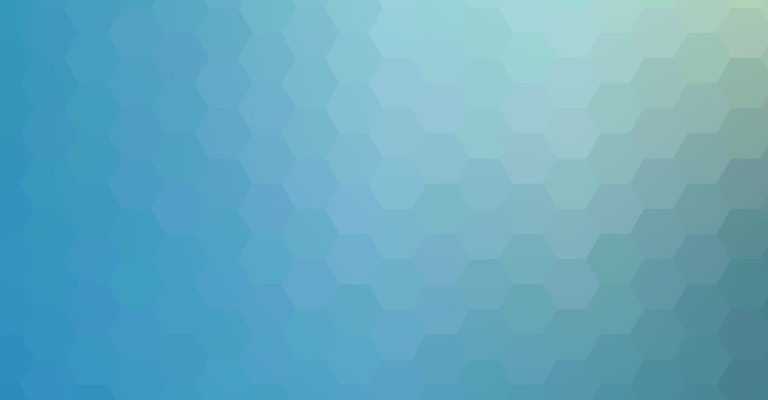
This background is drawn by a Shadertoy shader. Its source:

```glsl
// Flat-topped hexagon mosaic over a soft blue, aqua and sage gradient.

float hash(vec2 p) {
    return fract(sin(dot(p, vec2(41.3, 289.1))) * 4375.85);
}

// Five evenly spaced colours blended along x in 0..1.
vec3 ramp(float x, vec3 a, vec3 b, vec3 c, vec3 d, vec3 e) {
    float t = clamp(x, 0.0, 1.0) * 4.0;
    vec3 col = mix(a, b, clamp(t, 0.0, 1.0));
    col = mix(col, c, clamp(t - 1.0, 0.0, 1.0));
    col = mix(col, d, clamp(t - 2.0, 0.0, 1.0));
    return mix(col, e, clamp(t - 3.0, 0.0, 1.0));
}

// Four horizontal ramps blended from the bottom to the top.
vec3 backdrop(vec2 uv) {
    vec3 bottom = ramp(uv.x, vec3(0.18, 0.55, 0.745), vec3(0.25, 0.605, 0.76),
        vec3(0.32, 0.64, 0.765), vec3(0.32, 0.59, 0.675), vec3(0.265, 0.495, 0.54));
    vec3 lower = ramp(uv.x, vec3(0.19, 0.572, 0.745), vec3(0.29, 0.628, 0.776),
        vec3(0.44, 0.69, 0.80), vec3(0.465, 0.675, 0.715), vec3(0.305, 0.51, 0.56));
    vec3 upper = ramp(uv.x, vec3(0.205, 0.58, 0.73), vec3(0.33, 0.63, 0.762),
        vec3(0.55, 0.762, 0.837), vec3(0.60, 0.78, 0.795), vec3(0.50, 0.627, 0.61));
    vec3 top = ramp(uv.x, vec3(0.20, 0.59, 0.725), vec3(0.36, 0.655, 0.768),
        vec3(0.59, 0.815, 0.855), vec3(0.65, 0.85, 0.845), vec3(0.69, 0.818, 0.705));
    float t = clamp(uv.y, 0.0, 1.0) * 3.0;
    vec3 col = mix(bottom, lower, clamp(t, 0.0, 1.0));
    col = mix(col, upper, clamp(t - 1.0, 0.0, 1.0));
    return mix(col, top, clamp(t - 2.0, 0.0, 1.0));
}

// Centre of the hexagon holding p: the nearer of two staggered lattices.
vec2 hexCentre(vec2 p) {
    vec2 pitch = 0.1256 * vec2(sqrt(3.0), 1.0);
    vec2 origin = vec2(0.341, 0.9175);
    vec2 q = (p - origin) / pitch;
    vec2 even = floor(q + 0.5) * pitch + origin;
    vec2 odd = (floor(q) + 0.5) * pitch + origin;
    return distance(p, even) < distance(p, odd) ? even : odd;
}

vec3 mosaic(vec2 p, float aspect) {
    vec2 centre = hexCentre(p);
    vec2 scale = vec2(1.0 / aspect, 1.0);
    vec3 col = mix(backdrop(p * scale), backdrop(centre * scale), 0.75);

    // Slight tint per cell, from teal to violet, plus a little brightness.
    vec2 id = floor(centre * 100.0 + 0.5);
    col += (hash(id) - 0.5) * vec3(0.025, -0.012, 0.018);
    return col + (hash(id + 17.0) - 0.5) * 0.014;
}

void mainImage(out vec4 fragColor, in vec2 fragCoord) {
    // Average a 3 by 3 grid of samples to smooth the cell edges.
    vec3 sum = vec3(0.0);
    for (int i = 0; i < 9; i++) {
        vec2 offset = (vec2(i % 3, i / 3) - 1.0) / 3.0;
        sum += mosaic((fragCoord + offset) / iResolution.y, iResolution.x / iResolution.y);
    }
    fragColor = vec4(sum / 9.0, 1.0);
}
```
